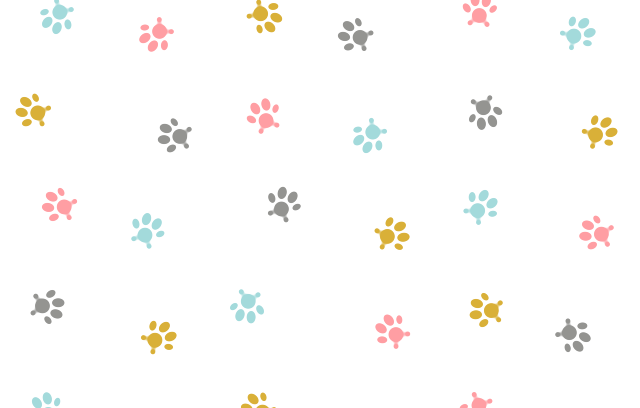
Give the GLSL for this pattern, as a Shadertoy shader.

```glsl
// Scattered paw prints in four soft colours, turned at random, on white.

const vec3 WHITE = vec3(1.0);
const vec3 BLUE  = vec3(0.64, 0.855, 0.86);
const vec3 GOLD  = vec3(0.85, 0.69, 0.22);
const vec3 PINK  = vec3(1.0, 0.62, 0.64);
const vec3 GREY  = vec3(0.58, 0.58, 0.57);

const vec2  CELL     = vec2(0.262, 0.24);  // spacing, in canvas heights
const vec2  JITTER   = vec2(0.10, 0.035);  // full range of the random shift
const float PAW_SIZE = 0.042;              // half the width of a paw
const float TAU      = 6.2831853;

// Three random values from a cell index
vec3 hash32(vec2 cell) {
    vec3 q = fract(cell.xyx * vec3(0.1031, 0.1030, 0.0973));
    q += dot(q, q.yxz + 33.33);
    return fract((q.xxy + q.yzz) * q.zyx);
}

vec2 rotate(vec2 p, float angle) {
    float c = cos(angle), s = sin(angle);
    return vec2(c * p.x - s * p.y, s * p.x + c * p.y);
}

float smoothMin(float a, float b, float k) {
    float h = max(k - abs(a - b), 0.0) / k;
    return min(a, b) - 0.25 * h * h * k;
}

// Approximate distance to an ellipse
float ellipse(vec2 p, vec2 radii) {
    float k = length(p / radii);
    return k * (k - 1.0) / max(length(p / (radii * radii)), 1e-4);
}

// Toe whose long axis leans outwards
float toe(vec2 p, vec2 centre, vec2 radii, float lean) {
    return ellipse(rotate(p - centre, lean), radii);
}

// Round body with two lobes at the heel
float pad(vec2 p) {
    float body = length(p - vec2(0.0, -0.28)) - 0.43;
    float lobes = length(vec2(abs(p.x), p.y) - vec2(0.5, -0.76)) - 0.14;
    return smoothMin(body, lobes, 0.3);
}

// Upright paw, about two units wide
float paw(vec2 p) {
    vec2 m = vec2(abs(p.x), p.y);
    float side = step(0.0, p.x);
    float inner = toe(m, vec2(0.33, 0.6), vec2(0.26, 0.36), 0.15);
    vec2 outerRadii = vec2(0.2, 0.29) * mix(0.87, 1.0, side);
    float outer = toe(m, vec2(0.77, mix(0.17, 0.09, side)), outerRadii, 0.7);
    return min(pad(p), min(inner, outer));
}

// Neighbouring cells get different colours
vec3 pawColour(vec2 cell) {
    float i = mod(cell.y + 2.0 * cell.x + floor(cell.x / 2.0), 4.0);
    if (i < 0.5) return BLUE;
    if (i < 1.5) return GOLD;
    if (i < 2.5) return PINK;
    return GREY;
}

void mainImage(out vec4 fragColor, in vec2 fragCoord) {
    // Position in canvas heights, measured from the top left
    vec2 p = vec2(fragCoord.x, iResolution.y - fragCoord.y) / iResolution.y;

    // Columns staggered in turn, one paw per cell
    float column = floor(p.x / CELL.x);
    float stagger = mix(0.03, 0.09, mod(column, 2.0));
    float row = floor((p.y - stagger) / CELL.y + 0.5);
    vec2 cell = vec2(column, row);
    vec2 centre = vec2((column + 0.5) * CELL.x, stagger + row * CELL.y);

    // Random shift and turn
    vec3 rnd = hash32(cell + 17.0);
    vec2 local = p - centre - (rnd.xy - 0.5) * JITTER;
    float d = paw(rotate(local, rnd.z * TAU) / PAW_SIZE) * PAW_SIZE;

    // Smooth edge one pixel wide
    float edge = 0.6 / iResolution.y;
    float cover = 1.0 - smoothstep(-edge, edge, d);
    fragColor = vec4(mix(WHITE, pawColour(cell), cover), 1.0);
}
```
